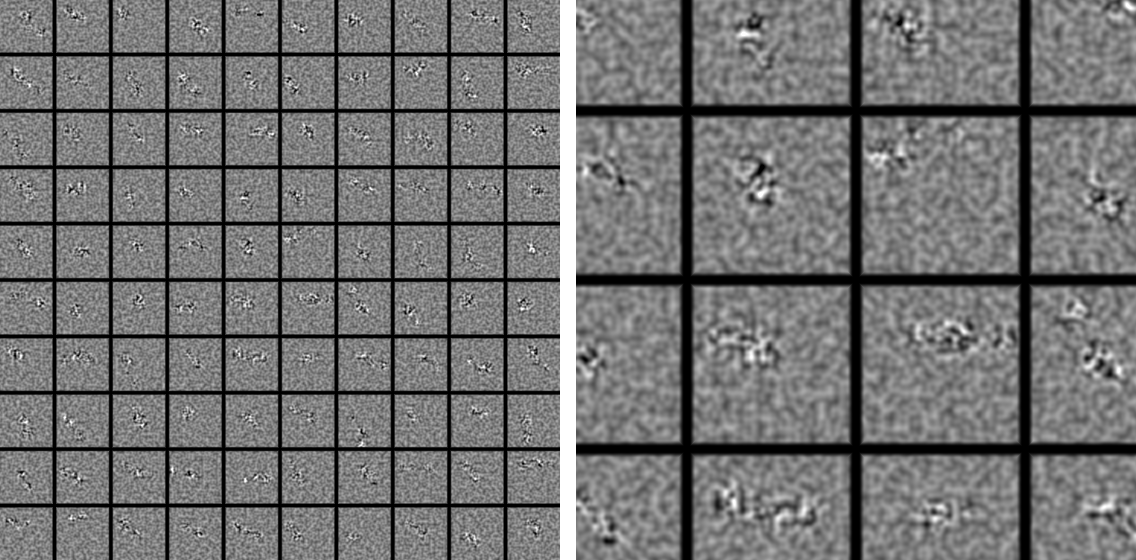
Left: the whole. Right: its middle third, enlarged.
Give the GLSL for this pattern, as a WebGL 1 fragment shader.

```glsl
precision highp float;
// A ten by ten sheet of grey tiles split by thin black seams. Every tile holds
// fine gradient-noise grain whose contrast swells along a short random chain
// of soft blobs, giving each tile its own black and white speckle cluster.

uniform vec2 u_resolution;

// Layout, in grain units
const float TILES = 10.0;
const float TILE_SIZE = 28.0;
const float SEAM_WIDTH = 2.1;
const float SEAM_SOFTNESS = 0.55;
const float PITCH = 30.0;
const float SHEET_SIZE = 298.0;

// Grain
const float FINE_CELL = 1.55;
const float COARSE_CELL = 2.5;
const float COARSE_WEIGHT = 0.6;
const float GRAIN_GAIN = 3.2;

// Tone and contrast
const float MID_GREY = 0.505;
const float BASE_CONTRAST = 0.078;
const float CLUSTER_CONTRAST = 0.27;

// Clusters, as fractions of a tile
const int BLOBS = 4;
const vec2 START_MIN = vec2(0.14, 0.50);
const vec2 START_MAX = vec2(0.46, 0.78);
const vec2 ANGLE_RANGE = vec2(-1.45, 0.25);
const vec2 STRIDE_RANGE = vec2(0.04, 0.17);
const vec2 RADIUS_RANGE = vec2(0.055, 0.10);
const float BLOB_JITTER = 0.16;

vec2 hash2(vec2 p) {
  vec3 q = fract(p.xyx * vec3(0.1031, 0.1030, 0.0973));
  q += dot(q, q.yzx + 33.33);
  return fract((q.xx + q.yz) * q.zy);
}

vec2 gradientAt(vec2 corner) {
  float angle = 6.28319 * hash2(corner).x;
  return vec2(cos(angle), sin(angle));
}

float gradientNoise(vec2 p) {
  vec2 i = floor(p);
  vec2 f = p - i;
  vec2 w = f * f * f * (f * (f * 6.0 - 15.0) + 10.0);
  vec2 e = vec2(1.0, 0.0);
  float low = mix(dot(gradientAt(i), f),
                  dot(gradientAt(i + e), f - e), w.x);
  float high = mix(dot(gradientAt(i + e.yx), f - e.yx),
                   dot(gradientAt(i + 1.0), f - 1.0), w.x);
  return mix(low, high, w.y);
}

// Two layers, the second turned to hide the lattice; spread is close to one
float grain(vec2 p) {
  vec2 turned = mat2(0.8, 0.6, -0.6, 0.8) * p;
  float fine = gradientNoise(p / FINE_CELL + 17.3);
  float coarse = gradientNoise(turned / COARSE_CELL + 411.7);
  return GRAIN_GAIN * (fine + COARSE_WEIGHT * coarse);
}

// Strength of the tile's speckle cluster at a point inside it
float cluster(vec2 local, vec2 tile) {
  vec2 seed = tile * 7.0 + 3.0;
  vec2 shape = hash2(seed + 61.0);
  float angle = mix(ANGLE_RANGE.x, ANGLE_RANGE.y, shape.x);
  float stride = mix(STRIDE_RANGE.x, STRIDE_RANGE.y, shape.y);
  vec2 along = stride * vec2(cos(angle), sin(angle));
  vec2 start = mix(START_MIN, START_MAX, hash2(seed));
  float calm = 1.0;
  for (int i = 0; i < BLOBS; i++) {
    float n = float(i);
    vec2 jitter = hash2(seed + vec2(n + 1.0, 131.0)) - 0.5;
    vec2 look = hash2(seed + vec2(211.0, n + 1.0));
    vec2 center = start + along * n + BLOB_JITTER * jitter;
    float radius = mix(RADIUS_RANGE.x, RADIUS_RANGE.y, look.x);
    vec2 d = (local - center) / radius;
    calm *= 1.0 - mix(0.35, 0.95, look.y) * exp(-dot(d, d));
  }
  return 1.0 - calm;
}

// Coverage of the inner seams; the sheet has no outer border
float seams(vec2 p) {
  vec2 nearest = clamp(floor(p / PITCH + 0.5), 1.0, TILES - 1.0);
  vec2 d = abs(p - nearest * PITCH);
  float edge = min(d.x, d.y) - 0.5 * SEAM_WIDTH;
  return 1.0 - smoothstep(-SEAM_SOFTNESS, SEAM_SOFTNESS, edge);
}

void main() {
  vec2 p = gl_FragCoord.xy / u_resolution * SHEET_SIZE;
  vec2 shifted = p + 0.5 * (PITCH - TILE_SIZE);
  vec2 tile = floor(shifted / PITCH);
  vec2 local = (p - tile * PITCH) / TILE_SIZE;

  float contrast = BASE_CONTRAST + CLUSTER_CONTRAST * cluster(local, tile);
  float grey = clamp(MID_GREY + contrast * grain(p), 0.0, 1.0);
  grey *= 1.0 - seams(shifted);

  gl_FragColor = vec4(vec3(grey), 1.0);
}
```
